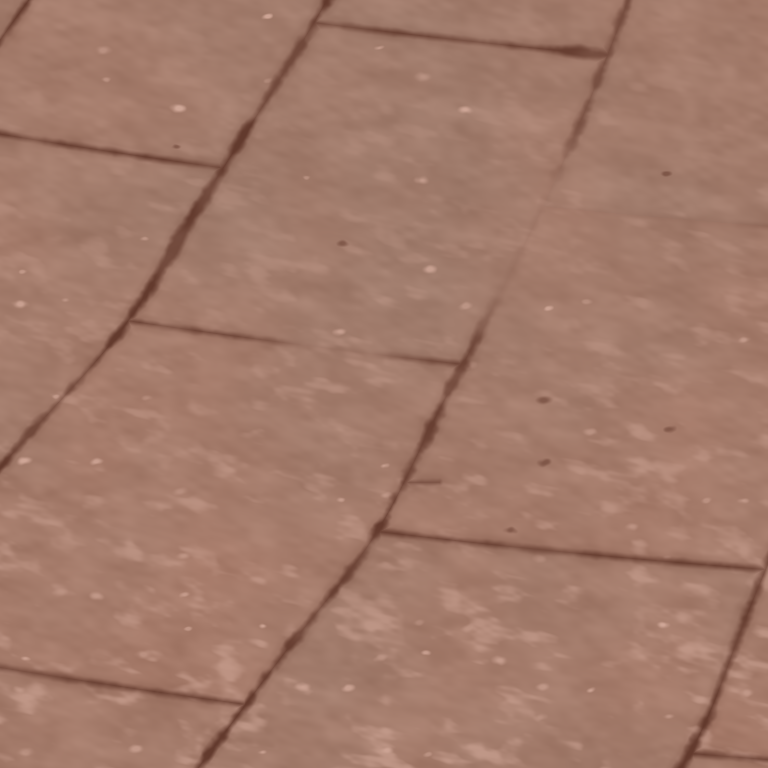
Reproduce this texture procedurally as a WebGL 2 fragment shader.

```glsl
#version 300 es
precision highp float;
// Worn clay pavers in slanted running bond, with dark ragged joints and pale grit.

#define LONG_HALF_WIDTH 0.0040
#define CROSS_HALF_WIDTH 0.0024
#define RAGGEDNESS 0.007
#define JOINT_BLUR 0.0052
#define GRIT_CELLS vec2(19.0, 24.0)
#define GRIT_SHARE 0.17
#define MOTTLE 0.075
#define CLAY_GREY vec3(0.622, 0.482, 0.420)
#define CLAY_WARM vec3(0.660, 0.484, 0.416)
#define JOINT_DARK vec3(0.375, 0.215, 0.165)
#define GRIT_PALE vec3(0.83, 0.67, 0.61)

uniform vec2 u_resolution;
out vec4 fragColor;

float hash(vec2 p) {
    return fract(sin(dot(p, vec2(127.1, 311.7))) * 43758.5453);
}

float noise(vec2 p) {
    vec2 i = floor(p), f = fract(p);
    f = f * f * (3.0 - 2.0 * f);
    return mix(mix(hash(i), hash(i + vec2(1, 0)), f.x),
               mix(hash(i + vec2(0, 1)), hash(i + vec2(1, 1)), f.x), f.y);
}

float fbm(vec2 p) {
    float sum = 0.0, amp = 0.5;
    for (int i = 0; i < 3; i++) {
        sum += amp * noise(p);
        p = p * 2.03 + 17.3;
        amp *= 0.5;
    }
    return sum / 0.875;
}

// Soft round patch, 1 at its centre
float patchAt(vec2 p, vec2 centre, float radius) {
    vec2 d = (p - centre) / radius;
    return exp(-dot(d, d));
}

float segment(vec2 p, vec2 a, vec2 b) {
    vec2 pa = p - a, ba = b - a;
    return length(pa - ba * clamp(dot(pa, ba) / dot(ba, ba), 0.0, 1.0));
}

// Width of one column of pavers at depth t
float columnWidth(float t) {
    return 0.392 + 0.22 * t;
}

// Canvas to paving: x counts columns, y counts rows; t runs downward
vec2 toPaving(vec2 p) {
    float t = 1.0 - p.y;
    float axis = 0.818 - 0.36 * t - 0.2 * t * t;
    float u = 2.0 + (p.x - axis) / columnWidth(t);
    float bend = (t - 0.15 - 0.27 * u) / 0.12;
    u -= 0.018 * exp(-bend * bend) / columnWidth(t);
    float s = t - 0.165 * p.x + 0.045 * p.x * p.x;
    return vec2(u, 0.076 + 2.482 * s - 0.3085 * s * s);
}

// Sparse blurred flecks; x is a pale mask, y a dark mask
vec2 flecks(vec2 p) {
    vec2 q = p * GRIT_CELLS, cell = floor(q);
    vec2 centre = 0.35 + 0.3 * vec2(hash(cell + 3.1), hash(cell + 8.7));
    vec2 d = (fract(q) - centre) / GRIT_CELLS;
    d.y -= 0.25 * d.x * (hash(cell + 5.3) - 0.3);
    float size = mix(0.006, 0.012, hash(cell + 1.9));
    float r = length(d * vec2(1.0, 1.8)) + 0.004 * (noise(p * 150.0) - 0.5);
    float shape = 1.0 - smoothstep(0.15 * size, 1.1 * size, r);
    float pick = hash(cell);
    float share = GRIT_SHARE * (1.35 - 0.8 * p.y);
    return shape * vec2(step(pick, share) * (0.35 + 0.65 * hash(cell + 6.4)), step(0.985, pick));
}

void main() {
    vec2 p = gl_FragCoord.xy / u_resolution;
    float soft = max(JOINT_BLUR, 1.0 / min(u_resolution.x, u_resolution.y));

    // Paver cell, with alternate columns shifted by half a row
    vec2 uv = toPaving(p);
    float column = floor(uv.x);
    float row = uv.y + 0.5 * (1.0 - mod(column, 2.0));
    vec2 paver = vec2(column, floor(row));

    // Distances to the nearest joints, thickened and chipped in places
    float ragged = RAGGEDNESS * (fbm(p * 48.0) - 0.5);
    float dLong = abs(uv.x - round(uv.x)) * columnWidth(1.0 - p.y) * 0.86;
    float dCross = abs(row - round(row)) * mix(0.47, 0.40, p.y);
    float wide = patchAt(p, vec2(0.25, 0.69), 0.10) + 0.7 * patchAt(p, vec2(0.56, 0.44), 0.07);
    float corner = patchAt(p, vec2(0.76, 0.935), 0.035);
    dLong += 1.6 * ragged - LONG_HALF_WIDTH - 0.0035 * wide;
    dCross += 0.6 * ragged - CROSS_HALF_WIDTH - 0.006 * corner;
    float crack = segment(p, vec2(0.53, 0.372), vec2(0.572, 0.372)) - 0.001 + 0.5 * ragged;
    float d = min(min(dLong, dCross), crack);

    // Stretches where the joint is filled and nearly gone
    float filled = patchAt(p, vec2(0.69, 0.67), 0.11) + patchAt(p, vec2(0.88, 0.71), 0.16)
                 + patchAt(p, vec2(0.44, 0.55), 0.09);
    float depth = 1.0 - 0.88 * min(1.25 * filled, 1.0);
    depth *= 0.72 + 0.28 * smoothstep(0.25, 0.6, noise(p * 22.0 + 9.0));

    // Clay tone: per-paver tint, warmer away from the upper centre
    float warmth = 0.1 + 0.75 * length(p - vec2(0.48, 0.74)) + 0.7 * (fbm(p * 7.0) - 0.5);
    warmth += 0.3 * (hash(paver + 20.0) - 0.5);
    vec3 color = mix(CLAY_GREY, CLAY_WARM, clamp(warmth, 0.0, 1.0));

    // Streaky mottling that leans along the rows
    vec2 grain = vec2(p.x, p.y + 0.2 * p.x);
    color += MOTTLE * (fbm(grain * vec2(18.0, 38.0)) - 0.5);
    color += 0.4 * MOTTLE * (noise(grain * vec2(60.0, 110.0)) - 0.5);

    // Pale scuffs, grit and small pits
    float scuff = smoothstep(0.56, 0.85, fbm(grain * vec2(24.0, 48.0) + 40.0));
    color = mix(color, GRIT_PALE, 0.5 * scuff * (1.15 - p.y));
    vec2 fleck = flecks(p);
    color = mix(color, GRIT_PALE, 0.9 * fleck.x);
    color = mix(color, JOINT_DARK, 0.5 * fleck.y);

    // Joints with a faint dirty border
    color = mix(color, JOINT_DARK, 0.14 * depth * (1.0 - smoothstep(0.0, 0.014, d)));
    color = mix(color, JOINT_DARK, 0.95 * depth * (1.0 - smoothstep(-soft, soft, d)));
    fragColor = vec4(color, 1.0);
}
```
